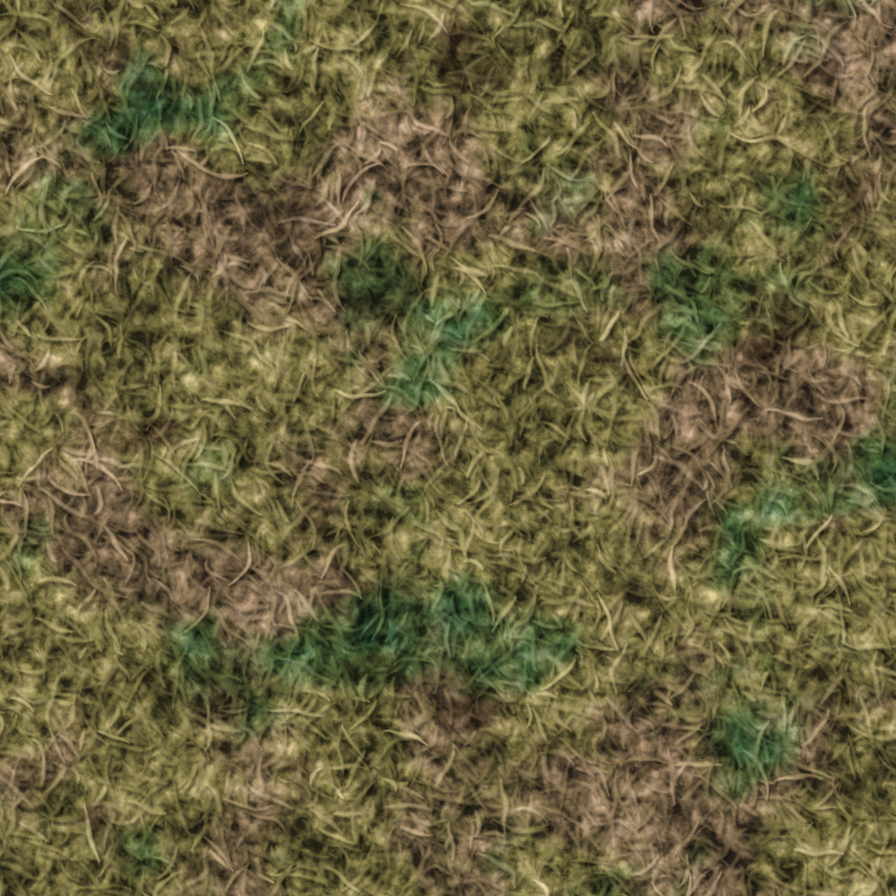
Write a WebGL 2 fragment shader that draws this texture.

```glsl
#version 300 es
precision highp float;
// Worn lawn: soft tangled blades over olive, straw-brown and green patches.

uniform vec2 u_resolution;
out vec4 fragColor;

// Patch colours
const vec3 OLIVE = vec3(0.54, 0.505, 0.285);
const vec3 STRAW = vec3(0.54, 0.445, 0.325);
const vec3 GREEN = vec3(0.33, 0.42, 0.22);
const vec3 DEEP_GREEN = vec3(0.19, 0.38, 0.23);
const vec3 SOIL = vec3(0.25, 0.18, 0.12);
const vec3 HIGHLIGHT = vec3(0.47, 0.42, 0.42);

// Frequencies, per canvas height
const float GREEN_SCALE = 5.2;
const float STRAW_SCALE = 4.5;
const float SOIL_SCALE = 7.0;
const float LIGHT_SCALE = 11.0;
const float GRAIN_SCALE = 46.0;
const float WARP_SCALE = 34.0;

// Contrast
const float LIGHT_CONTRAST = 0.50;
const float GRAIN_CONTRAST = 0.95;
const float WARP_AMOUNT = 0.007;

// Blades
const int LAYERS = 6;
const float CELLS_FIRST = 42.0;
const float CELLS_LAST = 25.0;
const float HALF_WIDTH = 0.0025;
const float SOFTNESS = 0.0019;
const vec2 SHADOW_OFFSET = vec2(-0.0025, 0.0035);
const float SHADOW_STRENGTH = 0.24;
const float LEAN = 1.95;
const float LEAN_SPREAD = 2.5;

// Three random values in 0..1 from a cell and a seed
vec3 hash3(vec2 cell, int seed) {
    uvec3 v = uvec3(ivec3(ivec2(cell), seed) + 4096);
    v = v * 1664525u + 1013904223u;
    v.x += v.y * v.z; v.y += v.z * v.x; v.z += v.x * v.y;
    v ^= v >> 16u;
    v.x += v.y * v.z; v.y += v.z * v.x; v.z += v.x * v.y;
    return vec3(v >> 8u) / 16777216.0;
}

float cornerSlope(vec2 cell, vec2 offset, int seed) {
    float a = 6.28319 * hash3(cell, seed).x;
    return dot(vec2(cos(a), sin(a)), offset);
}

float gradientNoise(vec2 p, int seed) {
    vec2 i = floor(p), f = p - i;
    vec2 u = f * f * f * (f * (f * 6.0 - 15.0) + 10.0);
    vec2 e = vec2(1.0, 0.0);
    float low = mix(cornerSlope(i, f, seed), cornerSlope(i + e, f - e, seed), u.x);
    float high = mix(cornerSlope(i + e.yx, f - e.yx, seed), cornerSlope(i + 1.0, f - 1.0, seed), u.x);
    return mix(low, high, u.y);
}

float fbm(vec2 p, int seed) {
    float sum = 0.0, amplitude = 1.0;
    for (int i = 0; i < 4; i++) {
        sum += amplitude * gradientNoise(p, seed + i);
        p = mat2(1.6, 1.2, -1.2, 1.6) * p;
        amplitude *= 0.55;
    }
    return sum;
}

// Below 1 darkens, above 1 bleaches
vec3 applyTone(vec3 colour, float tone) {
    return colour * clamp(tone, 0.3, 1.0) + HIGHLIGHT * max(tone - 1.0, 0.0);
}

vec3 patchColour(vec2 p) {
    float green = fbm(p * GREEN_SCALE, 10);
    vec3 c = mix(OLIVE, STRAW, smoothstep(-0.10, 0.35, fbm(p * STRAW_SCALE, 20)));
    c = mix(c, GREEN, 0.85 * smoothstep(0.10, 0.50, green));
    c = mix(c, DEEP_GREEN, 0.8 * smoothstep(0.36, 0.78, green));
    return mix(c, SOIL, 0.75 * smoothstep(0.26, 0.72, fbm(p * SOIL_SCALE, 30)));
}

// Distance outside a curved, tapering blade centred at the origin
float bladeDistance(vec2 p, float angle, float halfLength, float bend) {
    vec2 axis = vec2(cos(angle), sin(angle));
    float along = dot(p, axis) / halfLength;
    float across = dot(p, vec2(-axis.y, axis.x)) - bend * halfLength * (along * along - 0.4);
    float taper = 1.0 - 0.7 * along * along;
    return max(abs(across) - HALF_WIDTH * taper, (abs(along) - 1.0) * halfLength);
}

void main() {
    vec2 p = gl_FragCoord.xy / u_resolution.y;
    float edge = max(SOFTNESS, 0.75 / u_resolution.y);
    vec3 base = patchColour(p);

    // Mottled ground with dark gaps
    float light = LIGHT_CONTRAST * fbm(p * LIGHT_SCALE, 50);
    float grain = GRAIN_CONTRAST * fbm(p * GRAIN_SCALE, 40);
    vec3 colour = applyTone(base, 0.84 + light + grain);

    // Irregular blades, from the lowest layer to the brightest on top
    vec2 warp = vec2(gradientNoise(p * WARP_SCALE, 60), gradientNoise(p * WARP_SCALE, 61));
    vec2 bent = p + WARP_AMOUNT * warp;
    for (int layer = 0; layer < LAYERS; layer++) {
        float height = float(layer) / float(LAYERS - 1);
        float cells = mix(CELLS_FIRST, CELLS_LAST, height);
        vec2 q = bent * cells + 0.37 * float(layer);
        for (int k = 0; k < 9; k++) {
            vec2 cell = floor(q) + vec2(k % 3 - 1, k / 3 - 1);
            vec3 place = hash3(cell, 100 + layer);
            vec3 look = hash3(cell, 200 + layer);
            vec2 local = (q - cell - place.xy) / cells;
            float angle = LEAN + (place.z - 0.5) * LEAN_SPREAD;
            float halfLength = mix(0.25, 0.85, look.x) / cells;
            float bend = (look.y - 0.5) * 0.6;
            float opacity = mix(0.4, 0.95, fract(look.y * 7.0));

            float shade = bladeDistance(local + SHADOW_OFFSET, angle, halfLength, bend);
            colour *= 1.0 - SHADOW_STRENGTH * opacity * (1.0 - smoothstep(-edge, 2.0 * edge, shade));

            float d = bladeDistance(local, angle, halfLength, bend);
            float tone = mix(0.86, 1.12, height) + 0.55 * (look.z * look.z - 0.27) + light + 0.4 * grain;
            vec3 tint = mix(base, OLIVE, 0.25 * look.y);
            colour = mix(colour, applyTone(tint, tone), opacity * (1.0 - smoothstep(-edge, edge, d)));
        }
    }
    fragColor = vec4(clamp(colour, 0.0, 1.0), 1.0);
}
```
